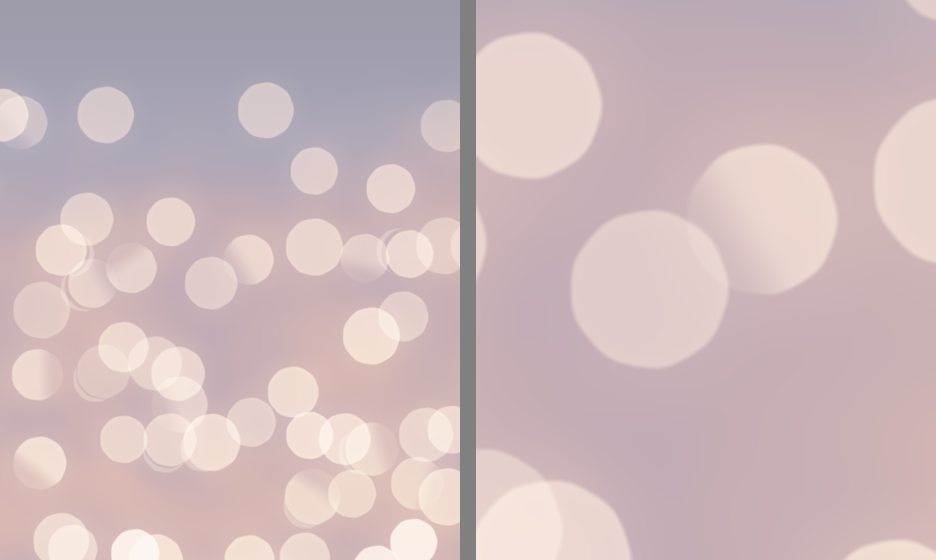
Left: the whole. Right: its middle third, enlarged.
Reproduce this background procedurally as a WebGL 1 fragment shader.

```glsl
precision highp float;

uniform vec2 u_resolution;

vec2 hash2(vec2 p) {
  vec2 q = vec2(dot(p, vec2(127.1, 311.7)), dot(p, vec2(269.5, 183.3)));
  return fract(sin(q) * 43758.5453);
}

float gradientDot(vec2 corner, vec2 offset) {
  return dot(hash2(corner) * 2.0 - 1.0, offset);
}

float gradientNoise(vec2 p) {
  vec2 i = floor(p);
  vec2 f = fract(p);
  vec2 u = f * f * f * (f * (f * 6.0 - 15.0) + 10.0);
  vec2 e = vec2(1.0, 0.0);
  float low = mix(gradientDot(i, f), gradientDot(i + e.xy, f - e.xy), u.x);
  float high = mix(gradientDot(i + e.yx, f - e.yx), gradientDot(i + e.xx, f - e.xx), u.x);
  return mix(low, high, u.y);
}

float cloud(vec2 p) {
  return gradientNoise(p) + 0.5 * gradientNoise(p * 2.1 + 7.3);
}

// Cool haze above, blurred rose and peach patches below
vec3 backdrop(vec2 p) {
  vec3 sky = mix(vec3(0.66, 0.65, 0.72), vec3(0.62, 0.61, 0.67), smoothstep(0.72, 1.0, p.y));
  float peach = 0.5 + 0.7 * cloud(p * vec2(4.0, 5.5) + 3.0) + 0.35 * (0.45 - p.y);
  vec3 glow = mix(vec3(0.74, 0.66, 0.71), vec3(0.86, 0.73, 0.70), clamp(peach, 0.0, 1.0));
  float horizon = p.y + 0.12 * cloud(p * 3.5 + 11.0) - 0.1 * (p.x - 0.4);
  return mix(sky, glow, 1.0 - smoothstep(0.56, 0.84, horizon));
}

float disc(vec2 d, float radius) {
  float facets = 1.0 + 0.008 * cos(9.0 * atan(d.y, d.x + 0.00001));
  return 1.0 - smoothstep(-0.002, 0.002, length(d) - radius * facets);
}

// Light of one out-of-focus lamp, with d measured from its centre
vec3 lampLight(vec2 d, vec2 id, float height) {
  vec2 look = hash2(id + 31.7);
  vec2 kind = hash2(id + 67.1);
  float radius = mix(0.042, 0.051, look.x);
  float strength = mix(0.4, 1.0, sqrt(look.y)) * mix(1.05, 0.85, smoothstep(0.2, 0.8, height));
  float angle = 6.2832 * hash2(id + 91.3).x;
  vec2 dir = vec2(cos(angle), sin(angle));
  float body = disc(d, radius);
  float rim = smoothstep(0.75, 1.0, length(d) / radius);
  float shade = 0.95 + 0.07 * rim;

  // Some lamps are partly hidden
  float veil = mix(0.25, 1.0, smoothstep(-0.025, 0.012, dot(d, dir) + 0.008));
  shade *= mix(1.0, veil, step(kind.x, 0.18));
  vec3 light = vec3(0.76, 0.57, 0.42) * body * shade * strength;

  // A few burn nearly white
  float hot = step(0.86, kind.x) * (1.0 - smoothstep(0.45, 0.65, height));
  light = mix(light, vec3(0.93, 0.82, 0.72) * body, 0.8 * hot);

  // Crescent reflections cross or leave the disc
  vec2 shifted = d - dir * 0.02;
  float sliver = disc(shifted, 0.04) * (1.0 - disc(shifted + dir * 0.013, 0.044));
  light += vec3(0.32, 0.26, 0.2) * sliver * step(kind.y, 0.2) * (1.0 - light);

  float halo = 1.0 - smoothstep(0.035, 0.09, length(d));
  return light + vec3(0.1, 0.07, 0.05) * halo * strength * (1.0 - light);
}

void main() {
  vec2 p = gl_FragCoord.xy / u_resolution.y;
  vec3 color = backdrop(p);

  // Scattered lamps, thinning out towards the sky
  vec2 cell = floor(p / 0.11);
  for (int y = -1; y <= 1; y++) {
    for (int x = -1; x <= 1; x++) {
      vec2 id = cell + vec2(float(x), float(y));
      vec2 center = (id + 0.5 + 1.25 * (hash2(id + 5.0) - 0.5)) * 0.11;
      float density = mix(0.95, 0.45, smoothstep(0.5, 0.8, center.y)) * step(center.y, 0.84);
      float present = step(hash2(id + 17.9).x, density);
      color = 1.0 - (1.0 - color) * (1.0 - present * lampLight(p - center, id, center.y));
    }
  }

  gl_FragColor = vec4(min(color, vec3(0.99, 0.96, 0.94)), 1.0);
}
```
